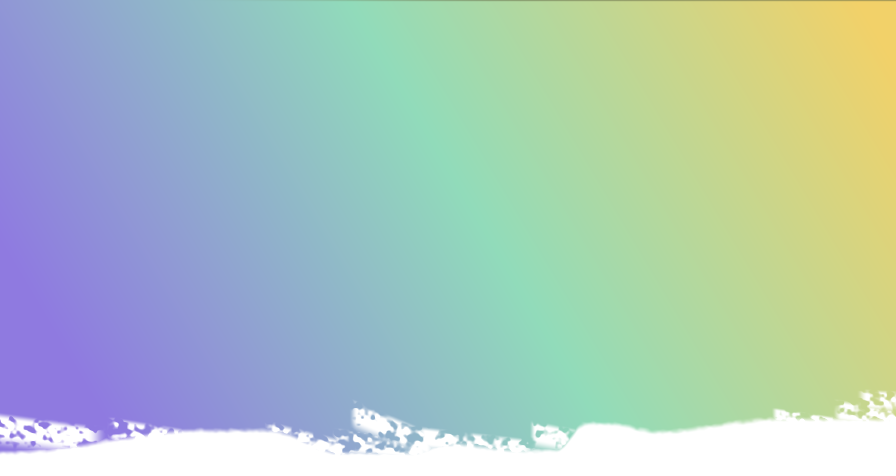
Write a Shadertoy shader that draws this background.

```glsl
// A slanted violet-to-mint-to-gold gradient above a torn white brush edge.
// The gradient blends three stops along a 30 degree axis; the edge is a smooth
// height profile joined with sloping dry-brush strokes broken up by value noise.

const vec3 VIOLET = vec3(0.56, 0.48, 0.88);
const vec3 MINT = vec3(0.57, 0.86, 0.73);
const vec3 GOLD = vec3(0.95, 0.82, 0.41);
const vec3 PAINT = vec3(1.0);
const vec3 RIM = vec3(0.40, 0.42, 0.28);

float hash(vec2 cell) {
    return fract(sin(dot(cell, vec2(127.1, 311.7))) * 43758.5453);
}

float valueNoise(vec2 p) {
    vec2 cell = floor(p);
    vec2 f = fract(p);
    f = f * f * (3.0 - 2.0 * f);
    float low = mix(hash(cell), hash(cell + vec2(1, 0)), f.x);
    float high = mix(hash(cell + vec2(0, 1)), hash(cell + vec2(1, 1)), f.x);
    return mix(low, high, f.y);
}

// Fine bristle texture: two octaves, stretched along a falling diagonal.
float bristles(vec2 p) {
    vec2 q = mat2(0.88, 0.47, -0.47, 0.88) * p;
    return 0.6 * valueNoise(q * vec2(62.0, 95.0)) + 0.4 * valueNoise(p * 130.0);
}

// Three-stop gradient; distance is measured in canvas heights.
vec3 gradient(vec2 p) {
    float along = dot(p - vec2(0.0, 1.0), vec2(0.86, 0.51));
    vec3 cool = mix(VIOLET, MINT, clamp((along + 0.255) / 0.887, 0.0, 1.0));
    return mix(cool, GOLD, clamp((along - 0.632) / 0.92, 0.0, 1.0));
}

// Height of the solid paint as a chain of soft rises and falls.
float paintHeight(float x) {
    float h = 0.049;
    h += 0.047 * smoothstep(0.00, 0.23, x);
    h -= 0.047 * smoothstep(0.30, 0.38, x);
    h += 0.018 * smoothstep(0.46, 0.50, x);
    h -= 0.013 * smoothstep(0.51, 0.58, x);
    h += 0.056 * smoothstep(0.62, 0.655, x);
    h -= 0.018 * smoothstep(0.68, 0.735, x);
    h += 0.028 * smoothstep(0.73, 0.87, x);
    return h;
}

// Dry-brush stroke whose upper edge runs from a to b, denser below the edge.
float dryStroke(vec2 uv, vec2 a, vec2 b, float thickness, float grain) {
    float s = (uv.x - a.x) / (b.x - a.x);
    float depth = (mix(a.y, b.y, s) - uv.y) / thickness;
    float band = smoothstep(-0.15, 0.1, depth) * smoothstep(1.15, 0.65, depth);
    band *= smoothstep(-0.06, 0.04, s) * smoothstep(1.08, 0.9, s);
    float cover = grain + 0.14 * clamp(depth, 0.0, 1.0);
    return band * smoothstep(0.36, 0.62, cover);
}

float paintMask(vec2 uv, vec2 p) {
    float grain = bristles(p);
    float height = paintHeight(uv.x) + 0.006 * (grain - 0.5);
    float m = smoothstep(-0.007, 0.007, height - uv.y);
    m = max(m, dryStroke(uv, vec2(-0.01, 0.128), vec2(0.11, 0.098), 0.060, grain));
    m = max(m, dryStroke(uv, vec2(0.125, 0.118), vec2(0.225, 0.088), 0.050, grain));
    m = max(m, dryStroke(uv, vec2(0.300, 0.110), vec2(0.390, 0.068), 0.050, grain));
    m = max(m, dryStroke(uv, vec2(0.376, 0.095), vec2(0.480, 0.072), 0.050, grain));
    m = max(m, dryStroke(uv, vec2(0.395, 0.154), vec2(0.485, 0.083), 0.055, grain));
    m = max(m, dryStroke(uv, vec2(0.470, 0.099), vec2(0.595, 0.072), 0.045, grain));
    m = max(m, dryStroke(uv, vec2(0.595, 0.111), vec2(0.665, 0.085), 0.050, grain));
    m = max(m, dryStroke(uv, vec2(0.865, 0.140), vec2(0.935, 0.120), 0.030, grain));
    m = max(m, dryStroke(uv, vec2(0.935, 0.156), vec2(1.030, 0.125), 0.045, grain));
    return max(m, dryStroke(uv, vec2(0.963, 0.178), vec2(1.080, 0.165), 0.040, grain));
}

void mainImage(out vec4 fragColor, in vec2 fragCoord) {
    vec2 uv = fragCoord / iResolution.xy;
    vec2 p = fragCoord / iResolution.y;
    vec3 color = gradient(p);

    // Thin dark rim along the top, fading out to the left.
    float rim = smoothstep(0.996, 0.999, uv.y) * smoothstep(0.2, 0.6, uv.x);
    color = mix(color, RIM, 0.5 * rim);

    color = mix(color, PAINT, paintMask(uv, p));
    fragColor = vec4(color, 1.0);
}
```
